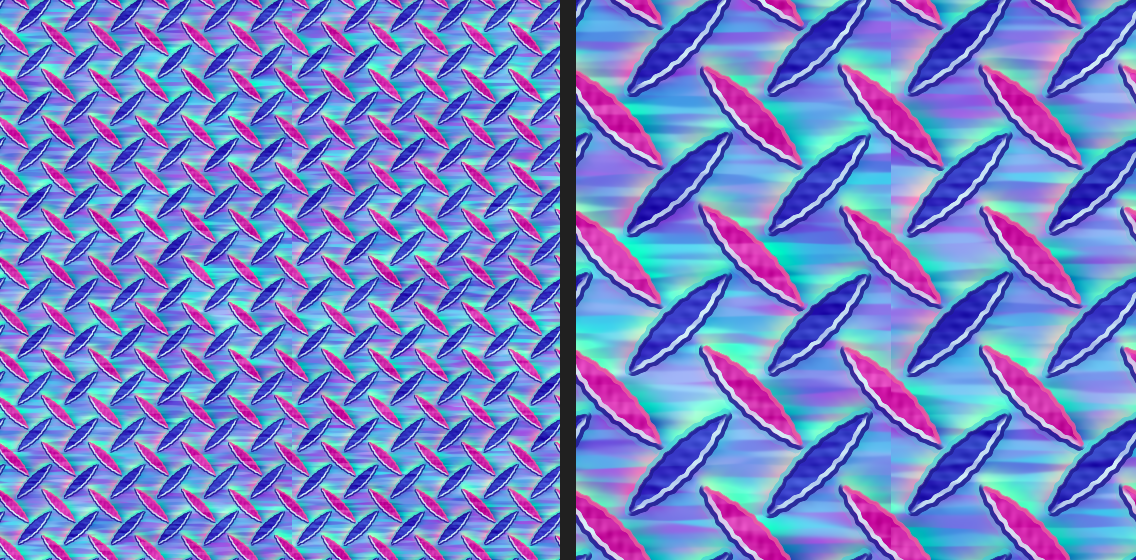
Left, the full canvas; right, a detail of the centre.
Write a Shadertoy shader that draws this texture map.

```glsl
const float CELLS = 12.0;                       // repeats across and down
const vec2 RISING_CENTER = vec2(0.73, 0.69);    // blue bar, in cell units
const vec2 FALLING_CENTER = vec2(0.26, 0.17);   // magenta bar
const float HALF_LENGTH = 0.475;
const float HALF_WIDTH = 0.09;
const float TIP_RADIUS = 0.018;
const float RIM = 0.016;                        // half width of the rim lines
const float HALO_UPPER = 0.15;
const float HALO_LOWER = 0.09;
const float SEAM_X = 0.521;                     // where the brushing breaks
const vec2 BRUSH_SCALE = vec2(18.0, 190.0);

const vec3 PLATE = vec3(0.46, 0.56, 0.92);
const vec3 BLUE = vec3(0.19, 0.19, 0.75);
const vec3 MAGENTA = vec3(0.81, 0.14, 0.66);
const vec3 NAVY = vec3(0.12, 0.10, 0.56);
const vec3 CREST = vec3(0.84, 0.95, 0.97);
const vec3 CYAN = vec3(0.25, 0.80, 0.86);
const vec3 ROSE = vec3(0.93, 0.38, 0.62);

vec2 hash2(vec2 p) {
    vec3 q = fract(p.xyx * vec3(0.1031, 0.1030, 0.0973));
    q += dot(q, q.yzx + 33.33);
    return fract((q.xx + q.yz) * q.zy);
}

// Smooth cellular noise: two random values blended between feature points
vec2 cellular(vec2 p) {
    vec2 cell = floor(p), f = fract(p), sum = vec2(0.0);
    float total = 0.0;
    for (int y = -1; y <= 1; y++)
    for (int x = -1; x <= 1; x++) {
        vec2 o = vec2(x, y);
        vec2 r = o + hash2(cell + o) - f;
        float w = exp(-7.0 * dot(r, r));
        sum += w * hash2(cell + o + 71.0);
        total += w;
    }
    return sum / total;
}

// Signed distance to a pointed lens lying along x
float lensDistance(vec2 p, float halfLength) {
    p = abs(p);
    float radius = (halfLength * halfLength + HALF_WIDTH * HALF_WIDTH) / (2.0 * HALF_WIDTH);
    float offset = radius - HALF_WIDTH;
    bool pastTip = (p.x - halfLength) * offset > p.y * halfLength;
    float d = pastTip ? length(p - vec2(halfLength, 0.0))
                      : length(p + vec2(0.0, offset)) - radius;
    return d - TIP_RADIUS;
}

float line(float d, float center, float aa) {
    return 1.0 - smoothstep(RIM - 0.5 * aa, RIM + 0.5 * aa, abs(d - center));
}

void mainImage(out vec4 fragColor, in vec2 fragCoord) {
    vec2 uv = fragCoord / iResolution.y;
    vec2 p = uv * CELLS;
    float aa = CELLS / iResolution.y;

    // Horizontal brushing, fine streaks over broad bands
    vec2 brushUv = uv + step(SEAM_X, uv.x) * vec2(3.7, 1.3);
    vec2 fine = cellular(brushUv * BRUSH_SCALE) - 0.5;
    vec2 broad = cellular(brushUv * BRUSH_SCALE * vec2(0.5, 0.2) + 19.0) - 0.5;
    vec2 brush = 0.65 * fine + 0.45 * broad;

    // Nearest bar, plus the surface tilt that all nearby bars add
    float nearest = 10.0, side = 1.0, shade = 0.0;
    vec2 local = vec2(0.0), tilt = vec2(0.0);
    for (int kind = 0; kind < 2; kind++) {
        float s = kind == 0 ? 1.0 : -1.0;
        vec2 center = kind == 0 ? RISING_CENTER : FALLING_CENTER;
        vec2 axis = vec2(1.0, s) * 0.70711, normal = vec2(-s, 1.0) * 0.70711;
        vec2 home = floor(p - center + 0.5);
        for (int y = -1; y <= 1; y++)
        for (int x = -1; x <= 1; x++) {
            vec2 id = home + vec2(x, y);
            vec2 r = p - center - id;
            vec2 q = vec2(dot(r, axis), dot(r, normal));
            vec2 rnd = hash2(id + 40.0 + 23.0 * s);
            float d = lensDistance(q, HALF_LENGTH * (0.97 + 0.05 * rnd.x));
            d += 0.004 * sin(q.x * 47.0 + rnd.y * 6.3) + 0.003 * sin(q.x * 83.0);
            float upper = smoothstep(-0.05, 0.05, q.y);
            float reach = max(d, 0.0) / mix(HALO_LOWER, HALO_UPPER, upper);
            vec2 away = normalize(axis * q.x * 0.25 + normal * q.y + 1e-4);
            tilt += away * mix(0.24, 0.56, upper) * exp(-reach * reach);
            if (d < nearest) {
                nearest = d;
                side = s;
                shade = rnd.y - 0.5;
                local = q;
            }
        }
    }

    // Brushed plate with coloured slopes
    vec3 color = PLATE + brush.x * vec3(-0.12, 0.62, 0.10) + brush.y * vec3(0.42, -0.08, 0.04);
    color += vec3(-0.72 * tilt.x, 0.68 * tilt.y, -0.33 * length(tilt));

    // Bar face
    vec3 face = side > 0.0 ? BLUE : MAGENTA;
    face += shade * 0.06 + fine.x * vec3(0.12, 0.28, 0.15);
    face += 0.05 * sin(local.x * 58.0 + local.y * 30.0) * smoothstep(0.06, 0.0, abs(local.y));
    color = mix(color, face, 1.0 - smoothstep(-0.5 * aa, 0.5 * aa, nearest));

    // Rims: pale crest and dark groove below, thin coloured edge above
    float below = 1.0 - smoothstep(-0.025, 0.015, local.y);
    float above = 1.0 - below;
    float wear = 0.85 + 0.3 * fine.y;
    color = mix(color, NAVY, 0.85 * below * line(nearest, 0.016, aa));
    color = mix(color, CREST, wear * below * line(nearest, -0.018, aa));
    vec3 upperEdge = side > 0.0 ? NAVY : ROSE;
    color = mix(color, upperEdge, 0.75 * above * line(nearest, -0.008, aa));
    float cyanEdge = side > 0.0 ? above : 0.4 * below;
    color = mix(color, CYAN, 0.65 * cyanEdge * line(nearest, side > 0.0 ? 0.024 : 0.046, aa));

    fragColor = vec4(clamp(color, 0.0, 1.0), 1.0);
}
```
